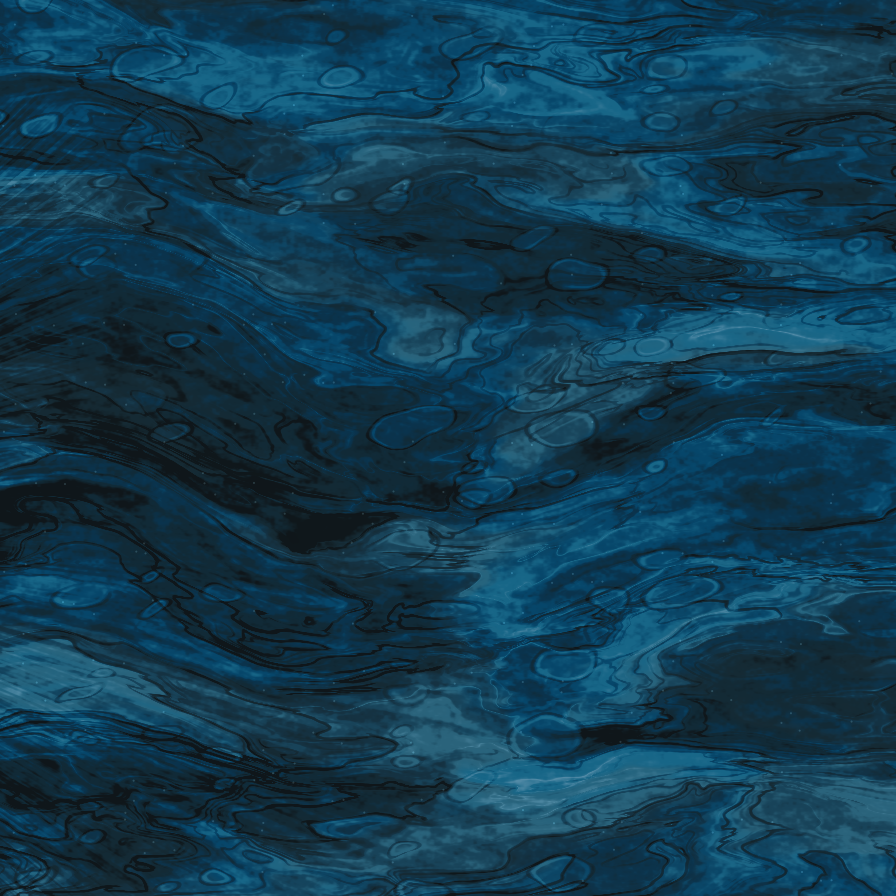
Give the GLSL for this texture, as a WebGL 1 fragment shader.

```glsl
precision highp float;
uniform vec2 u_resolution;

float hash(vec2 p) {
  return fract(sin(dot(p, vec2(127.1, 311.7))) * 43758.5453);
}

float noise(vec2 p) {
  vec2 i = floor(p), f = fract(p);
  f = f * f * f * (f * (f * 6.0 - 15.0) + 10.0);
  return mix(mix(hash(i), hash(i + vec2(1, 0)), f.x),
             mix(hash(i + vec2(0, 1)), hash(i + vec2(1, 1)), f.x), f.y);
}

float fbm(vec2 p) {
  float sum = 0.0, amp = 0.533;
  for (int i = 0; i < 4; i++) {
    sum += amp * noise(p);
    p = mat2(0.9, 0.44, -0.44, 0.9) * p * 2.03 + 7.3;
    amp *= 0.5;
  }
  return sum;
}

// Stretched coordinates, folded twice like poured paint
vec2 fold(vec2 uv) {
  vec2 q = uv * vec2(4.2, 14.0);
  q.y += 1.8 * (noise(uv * 2.3 + 4.0) - 0.5);
  q += 2.8 * (vec2(fbm(q * 0.6 + 3.1), fbm(q * 0.6 + 19.7)) - 0.5);
  q += 1.2 * (vec2(fbm(q * 1.4 + 31.3), fbm(q * 1.4 + 47.9)) - 0.5);
  return q;
}

// Height whose half-integer contours separate the paint layers
float layers(vec2 q) {
  return 3.2 * noise(q * 0.8 + 11.0) + 0.45 * q.y;
}

// Scattered oval cells: x = fill, y = pale rim, z = dark outline
vec3 ovalCells(vec2 uv, float scale, float seed) {
  vec2 p = uv + 0.016 * (vec2(noise(uv * 26.0 + seed), noise(uv * 26.0 + seed + 40.0)) - 0.5);
  p.y -= 0.15 * p.x;
  vec2 g = p / (scale * vec2(1.0, 0.5)) + seed;
  vec2 id = floor(g);
  float size = mix(0.16, 0.34, hash(id + 2.7));
  vec2 center = 0.5 + 0.28 * (vec2(hash(id + 5.1), hash(id + 9.4)) - 0.5);
  vec2 d = (fract(g) - center) * vec2(1.0, mix(0.9, 1.3, hash(id + 6.6)));
  float dist = (length(d) - size) * scale * 0.6;
  float present = step(0.8, hash(id + seed)) * smoothstep(0.45, 0.65, noise(uv * 5.0 + seed));
  float fill = 1.0 - smoothstep(-0.004, 0.001, dist);
  float rim = 1.0 - smoothstep(0.0, 0.003, abs(dist + 0.003));
  float outline = 1.0 - smoothstep(0.0004, 0.002, abs(dist - 0.001));
  return present * vec3(fill, rim * noise(uv * 45.0), outline);
}

void main() {
  vec2 uv = gl_FragCoord.xy / u_resolution.y;
  vec2 q = fold(uv);
  float f = layers(q);
  float e = 0.001;
  float slope = length(vec2(layers(fold(uv + vec2(e, 0))), layers(fold(uv + vec2(0, e)))) - f) / e;

  // Layer tones with dark veins along their seams
  float seam = fract(f) - 0.5;
  float blend = smoothstep(-0.0015, 0.0015, seam / (slope + 3.0));
  float plate = mix(hash(vec2(floor(f), 3.0)), hash(vec2(floor(f) + 1.0, 3.0)), blend);
  float vein = 1.0 - smoothstep(0.0005, 0.0023, abs(seam) / (slope + 3.0));
  vein *= mix(0.2, 1.0, smoothstep(0.3, 0.6, noise(uv * 11.0 + 60.0)));

  // Thin companion lines that run beside the veins
  float strand = abs(fract(f * 4.0 + 0.3) - 0.5) / (4.0 * slope + 12.0);
  float thread = 1.0 - smoothstep(0.0003, 0.0017, strand);
  thread *= smoothstep(0.5, 0.7, noise(uv * vec2(7.0, 14.0) + 35.0));

  // Broad light and dark pools, marbling and fine filaments
  float tone = 0.12 + (fbm(q * vec2(0.8, 1.1) + 70.0) - 0.5) * 5.2;
  tone += (noise(uv * vec2(3.2, 8.0) + 13.0) - 0.5) * 1.5;
  tone += (plate - 0.5) * 1.0;
  tone += 0.35 * sin(f * 22.0 + 5.0 * noise(q * 2.0)) * noise(uv * 9.0 + 23.0);
  tone += (noise(q * vec2(2.0, 12.0)) - 0.5) * 1.0;
  tone += (fbm(uv * vec2(55.0, 110.0)) - 0.5) * 1.3;
  tone += (noise(uv * vec2(230.0, 260.0)) - 0.5) * 0.45;

  // Pale wisps drawn out along the folds
  float ridge = 1.0 - abs(2.0 * fbm(q * vec2(1.2, 2.4) + 90.0) - 1.0);
  tone += 1.3 * pow(ridge, 12.0) * smoothstep(0.35, 0.75, noise(uv * vec2(5.0, 9.0) + 52.0));

  // Straight brushed streaks fanning out from the left
  float fan = (uv.y - 0.42) / (uv.x + 0.45) + 0.02 * noise(uv * 6.0);
  float streak = 0.55 * noise(vec2(fan * 75.0, uv.x * 3.0)) + 0.45 * noise(vec2(fan * 190.0, uv.x * 4.0));
  float brushed = smoothstep(0.3, 0.65, noise(uv * 4.0 + 81.0)) * (1.0 - smoothstep(0.2, 0.85, uv.x));
  tone += (streak - 0.42) * 2.4 * brushed;

  // Oval cells in three sizes
  for (int i = 0; i < 3; i++) {
    float k = float(i);
    vec3 cell = ovalCells(uv, 0.07 + 0.04 * k, 17.0 + 13.7 * k);
    tone = mix(tone, tone * 0.5 + 0.7, cell.x * (0.8 - 0.15 * k));
    tone += cell.y * 1.3 - cell.z * 0.9;
  }
  tone -= vein * 1.8 + thread * 0.9;

  // From black through deep blue to pale teal
  vec3 color = mix(vec3(0.06, 0.085, 0.1), vec3(0.065, 0.165, 0.215), smoothstep(-1.9, -0.8, tone));
  color = mix(color, vec3(0.04, 0.20, 0.30), smoothstep(-0.7, 0.1, tone));
  color = mix(color, vec3(0.025, 0.275, 0.415), smoothstep(0.1, 0.85, tone));
  color = mix(color, vec3(0.09, 0.40, 0.53), smoothstep(0.85, 1.9, tone));
  color = mix(color, vec3(0.32, 0.54, 0.65), smoothstep(2.0, 4.0, tone));

  // Smoky grey patches
  float smoke = smoothstep(0.45, 0.68, fbm(q * 0.7 + 120.0));
  float luma = dot(color, vec3(0.3, 0.59, 0.11));
  color = mix(color, luma * vec3(0.7, 1.18, 1.38), 0.55 * smoke);

  // Tiny pale specks
  vec2 s = uv * 90.0;
  vec2 spot = 0.3 + 0.4 * vec2(hash(floor(s) + 1.3), hash(floor(s) + 8.2));
  float speck = step(0.965, hash(floor(s))) * (1.0 - smoothstep(0.04, 0.16, length(fract(s) - spot)));
  color += speck * vec3(0.10, 0.14, 0.15);

  gl_FragColor = vec4(color, 1.0);
}
```
